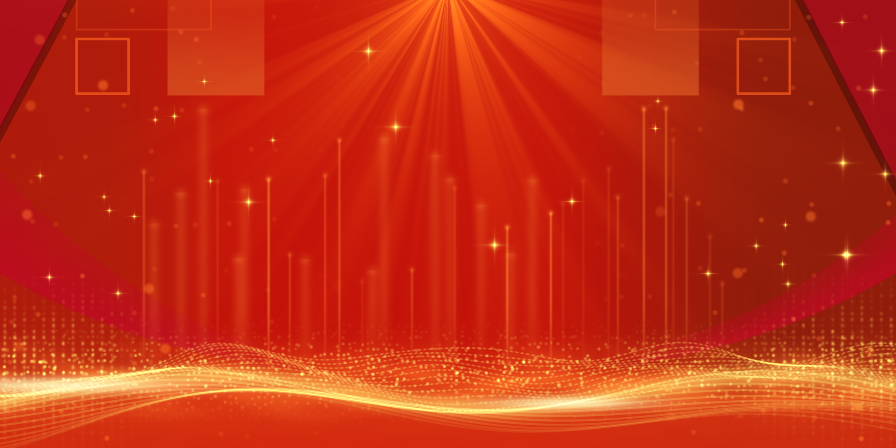
A Shadertoy shader for this background:

```glsl
// Red festive stage: light rays, rising light streaks and a golden particle wave.

const vec3 RED = vec3(0.76, 0.065, 0.035);
const vec3 MAROON = vec3(0.56, 0.105, 0.04);
const vec3 CRIMSON = vec3(0.74, 0.03, 0.13);
const vec3 ORANGE = vec3(0.97, 0.36, 0.11);
const vec3 GOLD = vec3(1.0, 0.74, 0.3);

float hash(vec2 p) {
  vec3 q = fract(p.xyx * 0.1031);
  q += dot(q, q.yzx + 33.33);
  return fract((q.x + q.y) * q.z);
}

float slope(vec2 cell, vec2 d) {
  float a = 6.2832 * hash(cell);
  return dot(vec2(cos(a), sin(a)), d);
}

float gradientNoise(vec2 p) {
  vec2 i = floor(p), f = p - i, e = vec2(1, 0);
  vec2 u = f * f * (3.0 - 2.0 * f);
  return mix(mix(slope(i, f), slope(i + e, f - e), u.x),
    mix(slope(i + e.yx, f - e.yx), slope(i + 1.0, f - 1.0), u.x), u.y);
}

vec3 addLight(vec3 base, vec3 light) {
  return base + clamp(light, 0.0, 1.0) * (1.0 - base);
}

float bell(float x) { return exp(-x * x); }

float spot(vec2 d, vec2 radius) { return bell(length(d / radius)); }

float box(vec2 d, vec2 halfSize) {
  d = abs(d) - halfSize;
  return length(max(d, 0.0)) + min(max(d.x, d.y), 0.0);
}

float stroke(float d, float width, float px) {
  return 1.0 - smoothstep(width, width + px, abs(d));
}

// Four-pointed sparkle
float glint(vec2 d, float size) {
  vec2 q = abs(d) / size;
  return exp(-q.x * 16.0 - q.y * 2.6) + exp(-q.y * 16.0 - q.x * 2.6) + 0.5 * bell(length(q) * 3.7);
}

// Jittered dots on a grid, lit in a fraction of the cells
float sparks(vec2 p, float scale, float fraction, float radius, float px) {
  vec2 cell = floor(p * scale);
  vec2 centre = 0.25 + 0.5 * vec2(hash(cell + 7.0), hash(cell + 19.0));
  float d = length(fract(p * scale) - centre) / scale;
  float lit = step(1.0 - fraction, hash(cell + 3.0)) * (0.35 + 0.65 * hash(cell + 31.0));
  return lit * (1.0 - smoothstep(radius * 0.4, radius + px, d));
}

vec3 backdrop(vec2 p, float px) {
  float side = abs(p.x - 1.0), bend = pow(side, 2.5);
  bool left = p.x < 1.0;
  vec3 col = mix(RED, MAROON, smoothstep(1.15, 1.75, p.x));
  col = mix(col, MAROON * 1.16, 0.7 * smoothstep(0.55, 0.2, p.x));

  // Slanted corner panels
  float slant = left ? p.y - 0.7 - 1.86 * p.x : p.y - 1.0 + 1.94 * (p.x - 1.784);
  col = mix(col, CRIMSON * 0.9, 0.65 * smoothstep(0.0, 0.02, slant));
  col *= 1.0 - 0.3 * stroke(slant, 0.018, px);

  // Bowl-shaped drapes
  float low = 0.16 + 0.23 * bend, high = 0.18 + (left ? 0.44 : 0.34) * bend;
  float drape = smoothstep(-px, px, p.y - low) * smoothstep(-px, px, high - p.y);
  float fold = 0.8 - 0.4 * smoothstep(low, high, p.y);
  col = mix(col, CRIMSON, drape * fold * smoothstep(0.25, 0.7, side));

  // Fan of rays from above
  vec2 d = p - vec2(1, 1.04);
  float a = atan(d.x, -d.y), r = length(d);
  float beams = gradientNoise(vec2(a * 9.0, 3.5)) + 0.4 * gradientNoise(vec2(a * 27.0, 8.5));
  float rays = exp(-r * 3.6) * (0.3 + 0.95 * smoothstep(-0.3, 0.5, beams));
  return addLight(col, vec3(1, 0.36, 0.06) * rays + ORANGE * 0.6 * exp(-r * 11.0));
}

// Mirrored panels and outlined boxes
vec3 frames(vec3 col, vec2 p, float px) {
  vec2 m = vec2(abs(p.x - 0.967), p.y);
  float panel = smoothstep(px, -px, box(m - vec2(0.485, 0.99), vec2(0.108, 0.203)));
  col = mix(col, vec3(0.88, 0.38, 0.15), panel * mix(0.62, 0.28, smoothstep(0.79, 1.0, p.y)));
  float outline = stroke(box(m - vec2(0.738, 0.852), vec2(0.058, 0.061)), 0.0018, px);
  float thin = stroke(box(m - vec2(0.646, 1.03), vec2(0.15, 0.096)), 0.0008, px);
  return mix(col, ORANGE, 0.75 * outline + 0.35 * thin);
}

vec3 streaks(vec2 p, float px) {
  vec3 light = vec3(0);
  for (float i = 0.0; i < 34.0; i++) {
    float c = hash(vec2(i, 15)), wide = step(0.78, c);
    vec2 top = vec2(0.3 + 1.35 * (i + hash(vec2(i, 4))) / 34.0, mix(0.36, 0.76, hash(vec2(i, 9))));
    float body = bell((p.x - top.x) / (mix(0.0022, 0.012, wide) + px * 0.3));
    body *= smoothstep(0.1, 0.35, p.y) * smoothstep(px, -px, p.y - top.y);
    float power = mix(0.15 + 0.75 * c * c, 0.18, wide);
    light += mix(ORANGE, GOLD, 0.45 * c) * power * (body + spot(p - top, vec2(0.006 + 0.006 * wide)));
  }
  return light;
}

vec3 goldenWave(vec3 col, vec2 p, float px) {
  float x = p.x, y = p.y, grain = gradientNoise(p * vec2(7, 24));
  float ribbon = 0.125 + 0.038 * cos((x - 0.45) * 4.83);
  float crest = 0.13 + smoothstep(0.0, 0.5, x) * (0.082 + 0.018 * cos((x - 0.52) * 12.8));

  // Glowing ground and haze
  col = mix(col, vec3(0.84, 0.18, 0.06), 0.85 * smoothstep(0.2, 0.08, y));
  col = addLight(col, ORANGE * (0.55 + 0.6 * grain) * bell((y - 0.145) / 0.065));
  col = addLight(col, GOLD * 0.6 * bell((y - ribbon) / 0.022));

  // Dotted mesh up to the crest, smooth strands below
  float lines = 0.0;
  for (float i = 0.0; i < 12.0; i++) {
    float t = i / 11.0;
    float row = mix(ribbon, crest, t) + 0.007 * sin(x * 17.0 + i * 0.6);
    float strand = ribbon - 0.065 * t * (1.0 + 0.6 * sin(x * 3.1 + 2.0)) + 0.012 * sin(x * 5.0 + i * 0.5);
    lines += stroke(y - row, 0.0007, px) * (0.25 + 0.2 * cos(x * 520.0 + i * 2.0));
    lines += stroke(y - strand, 0.0012, px) * (0.4 - 0.28 * t);
  }

  // Hot spots
  float hot = spot(p - vec2(0.1, 0.14), vec2(0.28, 0.018)) + spot(p - vec2(1.27, 0.1), vec2(0.17, 0.014));
  return addLight(addLight(col, GOLD * lines), vec3(0.85, 0.78, 0.55) * hot);
}

vec3 particles(vec2 p, float px) {
  float side = abs(p.x - 1.0);
  float dust = bell((p.y - 0.17) / 0.06) * (sparks(p, 75.0, 0.5, 0.003, px) + sparks(p, 38.0, 0.4, 0.004, px));
  float bokeh = 0.5 * sparks(p, 19.0, 0.22, 0.006, px) + 0.7 * sparks(p, 7.0, 0.16, 0.014, px);
  vec3 light = GOLD * dust + ORANGE * bokeh * smoothstep(0.1, 0.8, side);

  // Glitter columns near both edges
  vec2 g = p * vec2(46, 75);
  float bead = spot(fract(g) - 0.5, vec2(0.16, 0.35)) * hash(floor(g));
  light += GOLD * bead * smoothstep(0.6, 0.9, side) * bell((p.y - 0.19) / 0.11);

  // Sparkles, denser at the sides
  for (float i = 0.0; i < 28.0; i++) {
    float s = hash(vec2(i, 41)) * 2.0 - 1.0, h = hash(vec2(i, 57));
    vec2 centre = vec2(1.0 + sign(s) * pow(abs(s), 0.45), 0.28 + 0.7 * hash(vec2(i, 73)));
    light += GOLD * glint(p - centre, 0.014 + 0.022 * h * h);
  }
  return light + GOLD * (glint(p - vec2(1.104, 0.453), 0.035) + glint(p - vec2(0.555, 0.549), 0.03));
}

void mainImage(out vec4 fragColor, in vec2 fragCoord) {
  float px = 1.0 / iResolution.y;
  vec2 p = fragCoord / iResolution.xy * vec2(2, 1);
  vec3 col = frames(backdrop(p, px), p, px);
  col = addLight(col, streaks(p, px));
  col = goldenWave(col, p, px);
  fragColor = vec4(addLight(col, particles(p, px)), 1);
}
```
